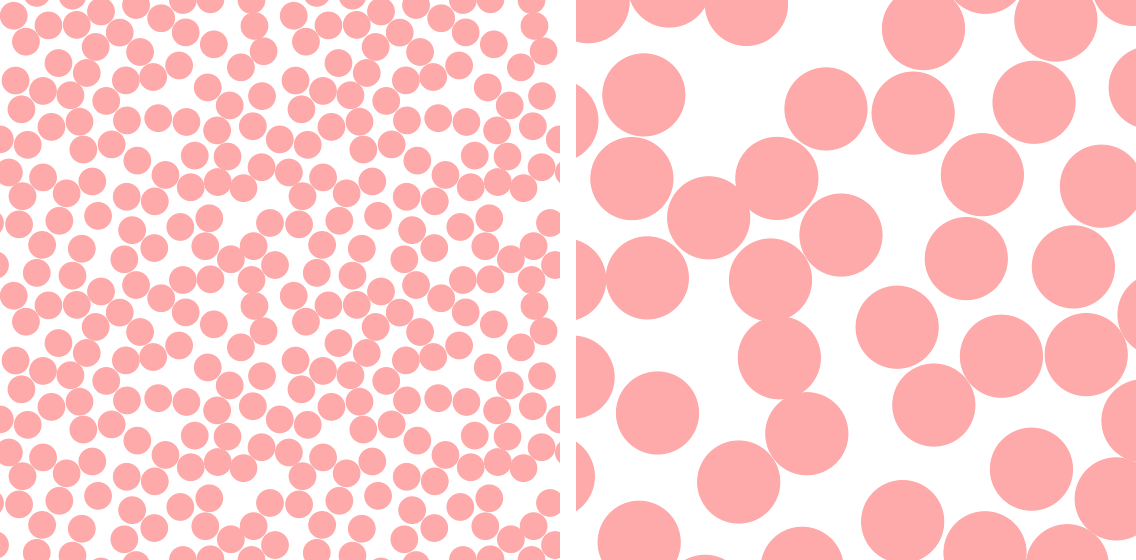
Left, the full canvas; right, a detail of the centre.
Write a Shadertoy shader that draws this pattern.

```glsl
#define TILE 0.5          // side of the repeating tile, in canvas heights
#define DISC_RADIUS 0.426 // in cells
#define CLEARANCE 0.875   // wanted distance between centres, in cells
#define SCATTER 0.84      // random offset range, in cells
#define EDGE_PIXELS 0.9   // width of the smoothed edge
#define DISC_COLOR vec3(1.0, 0.667, 0.667)
#define GROUND_COLOR vec3(1.0)

// A square grid turned by atan(5/7) closes on the tile with 7*7 + 5*5 cells.
const int CELLS = 74;
const mat2 TILE_TO_GRID = mat2(7.0, 5.0, -5.0, 7.0);

// Window of cells around the pixel; every relaxing pass trims one ring.
const int WINDOW = 11;
const int PASSES = 4;

vec2 hash21(float n) {
    vec3 p = fract(n * vec3(0.1031, 0.1030, 0.0973));
    p += dot(p, p.yzx + 33.33);
    return fract((p.xx + p.yz) * p.zy);
}

// Cells one tile apart share the same number, so the scatter repeats.
int cellNumber(ivec2 cell) {
    return (31 * cell.x + cell.y + 100 * CELLS) % CELLS;
}

vec2 scatteredCenter(ivec2 cell) {
    vec2 offset = hash21(float(cellNumber(cell)) + 1.0) - 0.5;
    return vec2(cell) + 0.5 + SCATTER * offset;
}

// Displacement that moves a centre halfway out of a crowding neighbour.
vec2 push(vec2 center, vec2 neighbour) {
    vec2 away = center - neighbour;
    float dist = max(length(away), 1e-4);
    return away / dist * 0.5 * max(CLEARANCE - dist, 0.0);
}

// Signed distance to the nearest disc, in cells.
float discDistance(vec2 p) {
    ivec2 corner = ivec2(floor(p)) - WINDOW / 2;
    vec2 centers[WINDOW * WINDOW];
    for (int y = 0; y < WINDOW; y++)
        for (int x = 0; x < WINDOW; x++)
            centers[y * WINDOW + x] = scatteredCenter(corner + ivec2(x, y));

    // Relax: the result moves one row and column back, past its last reader.
    int size = WINDOW;
    for (int pass = 0; pass < PASSES; pass++) {
        for (int y = 1; y < size - 1; y++)
            for (int x = 1; x < size - 1; x++) {
                vec2 center = centers[y * WINDOW + x];
                vec2 shift = vec2(0.0);
                for (int j = -1; j <= 1; j++)
                    for (int i = -1; i <= 1; i++)
                        shift += push(center, centers[(y + j) * WINDOW + x + i]);
                centers[(y - 1) * WINDOW + x - 1] = center + shift;
            }
        size -= 2;
    }

    float nearest = 1e3;
    for (int y = 0; y < size; y++)
        for (int x = 0; x < size; x++)
            nearest = min(nearest, distance(p, centers[y * WINDOW + x]));
    return nearest - DISC_RADIUS;
}

void mainImage(out vec4 fragColor, in vec2 fragCoord) {
    vec2 uv = fragCoord / iResolution.y;
    float pixel = sqrt(float(CELLS)) / (TILE * iResolution.y);
    float d = discDistance(TILE_TO_GRID * uv / TILE);
    float cover = clamp(0.5 - d / (EDGE_PIXELS * pixel), 0.0, 1.0);
    fragColor = vec4(mix(GROUND_COLOR, DISC_COLOR, cover), 1.0);
}
```
